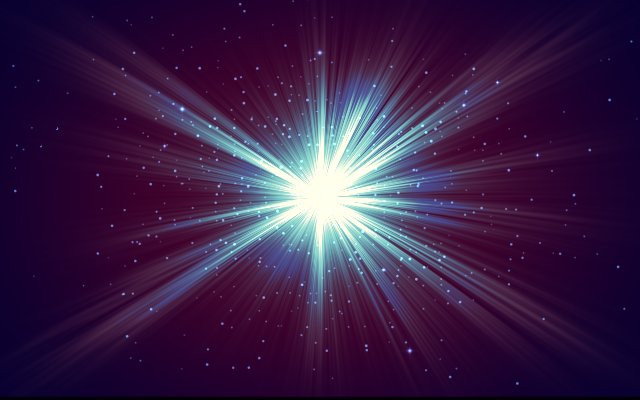
Give the GLSL for this background, as a Shadertoy shader.

```glsl
// A star burst: a white core throwing cyan rays and star dust over dark maroon space.

const vec2 CENTRE = vec2(0.501, 0.506);   // share of the canvas
const vec3 MAROON = vec3(0.265, 0.0, 0.165);
const vec3 NAVY   = vec3(0.035, 0.0, 0.185);
const vec3 MAUVE  = vec3(0.30, 0.15, 0.28);
const vec3 STEEL  = vec3(0.34, 0.38, 0.51);
const vec3 TEAL   = vec3(0.41, 0.63, 0.69);
const vec3 CYAN   = vec3(0.55, 0.84, 0.81);
const vec3 CREAM  = vec3(1.0, 1.0, 0.92);
const vec3 VIOLET = vec3(0.27, 0.27, 0.62);
const vec3 DUST   = vec3(0.40, 0.75, 0.95);
const float HALO_RADIUS = 0.125;
const float STRIP_HEIGHT = 0.008;
const vec2 CLOUD_POS = vec2(0.11, 0.17);
const float CLOUD_RADIUS = 0.11;

// Beams: angle, angular width, reach, strength
const int BEAMS = 12;
const vec4 BEAM[BEAMS] = vec4[](
    vec4(0.58, 0.13, 0.42, 0.60), vec4(2.58, 0.12, 0.42, 0.60),
    vec4(3.66, 0.12, 0.45, 0.60), vec4(-0.53, 0.13, 0.42, 0.65),
    vec4(-0.10, 0.14, 0.38, 0.45), vec4(0.19, 0.08, 0.40, 0.40),
    vec4(2.92, 0.10, 0.36, 0.40), vec4(3.33, 0.10, 0.32, 0.40),
    vec4(1.58, 0.10, 0.24, 0.55), vec4(4.70, 0.12, 0.26, 0.50),
    vec4(1.05, 0.28, 0.28, 0.40), vec4(-0.95, 0.25, 0.30, 0.32));

// Sparkles: offset from the centre, size
const int SPARKLES = 8;
const vec3 SPARKLE[SPARKLES] = vec3[](
    vec3(-0.002, 0.362, 0.0045), vec3(-0.346, 0.221, 0.0045),
    vec3(0.223, -0.383, 0.0045), vec3(0.358, 0.231, 0.0035),
    vec3(0.442, 0.288, 0.0030), vec3(0.158, -0.181, 0.0035),
    vec3(0.542, 0.106, 0.0030), vec3(-0.390, 0.129, 0.0030));

vec2 hash2(vec2 p) {
    vec3 q = fract(p.xyx * vec3(0.1031, 0.1030, 0.0973));
    q += dot(q, q.yzx + 33.33);
    return fract((q.xx + q.yz) * q.zy);
}

float cornerSlope(vec2 cell, vec2 offset) {
    float a = 6.2832 * hash2(cell).x;
    return dot(vec2(cos(a), sin(a)), offset);
}

float gradientNoise(vec2 p) {
    vec2 i = floor(p), f = fract(p);
    vec2 u = f * f * f * (f * (f * 6.0 - 15.0) + 10.0);
    vec2 e = vec2(1.0, 0.0);
    return mix(mix(cornerSlope(i, f), cornerSlope(i + e, f - e), u.x),
               mix(cornerSlope(i + e.yx, f - e.yx), cornerSlope(i + 1.0, f - 1.0), u.x), u.y);
}

// Streaks vary round the circle and drift slowly outwards
float streaks(vec2 dir, float r) {
    float broad  = gradientNoise(dir * 9.0 + r * 0.8 + 20.0);
    float medium = gradientNoise(dir * 26.0 + r * 1.5 + 60.0);
    float fine   = gradientNoise(dir * 65.0 + r * 3.0 + 150.0) * smoothstep(0.04, 0.25, r);
    return max(0.0, 1.0 + 0.9 * broad + 1.1 * medium + 0.9 * fine);
}

float beamLight(vec2 dir, float r) {
    float light = 0.27 * exp(-pow(r / 0.22, 1.5));
    for (int i = 0; i < BEAMS; i++) {
        vec4 b = BEAM[i];
        float spread = length(dir - vec2(cos(b.x), sin(b.x))) / b.y;
        light += b.w * exp(-spread * spread - pow(r / b.z, 1.6));
    }
    return light;
}

vec3 lightRamp(vec3 base, float light) {
    vec3 c = mix(base, MAUVE, smoothstep(0.0, 0.20, light));
    c = mix(c, STEEL, smoothstep(0.15, 0.42, light));
    c = mix(c, TEAL, smoothstep(0.36, 0.62, light));
    c = mix(c, CYAN, smoothstep(0.55, 0.82, light));
    return mix(c, CREAM, smoothstep(0.78, 1.15, light));
}

// One jittered dot per grid cell, kept where its chance is under the density
float dustLayer(vec2 p, float cells, float density, float pixel) {
    vec2 cell = floor(p * cells) + 200.0;
    vec2 spot = 0.2 + 0.6 * hash2(cell);
    vec2 traits = hash2(cell + 71.0);
    float radius = mix(0.0012, 0.0028, traits.y * traits.y);
    float d = length(fract(p * cells) - spot) / cells;
    float dotMask = 1.0 - smoothstep(radius - 0.5 * pixel, radius + pixel, d);
    return dotMask * step(traits.x, density) * (0.35 + 0.65 * traits.y);
}

void mainImage(out vec4 fragColor, in vec2 fragCoord) {
    float pixel = 1.0 / iResolution.y;
    vec2 p = (fragCoord - CENTRE * iResolution.xy) * pixel;
    float r = length(p);
    vec2 dir = p / max(r, 1e-4);

    // Space, darker and bluer towards the corners
    vec3 color = mix(MAROON, NAVY, smoothstep(0.25, 1.08, length(p / vec2(0.95, 0.72))));

    // Rays, side cloud and central halo
    float cloud = 0.32 * exp(-pow(length(p - CLOUD_POS) / CLOUD_RADIUS, 2.0));
    float rays = (beamLight(dir, r) + cloud) * streaks(dir, r);
    float light = rays + 1.1 * exp(-pow(r / HALO_RADIUS, 1.5));
    color = lightRamp(color, light);

    // Violet patches in the middle tones
    float tint = smoothstep(-0.05, 0.4, gradientNoise(p * 5.0 + 8.0));
    color = mix(color, VIOLET, 0.6 * tint * smoothstep(0.12, 0.3, light) * smoothstep(0.7, 0.4, light));

    // Star dust and sparkles
    float density = 0.42 * exp(-pow(length(p * vec2(0.72, 1.0)) / 0.32, 2.0));
    float dust = dustLayer(p, 48.0, density, pixel) + dustLayer(p + 0.37, 29.0, density, pixel);
    color += DUST * dust * 0.7;
    for (int i = 0; i < SPARKLES; i++) {
        vec2 q = abs(p - SPARKLE[i].xy) / SPARKLE[i].z;
        float flare = exp(-dot(q, q)) + 0.4 * exp(-q.x * 0.6 - q.y * 3.0) + 0.4 * exp(-q.y * 0.6 - q.x * 3.0);
        color += vec3(0.35, 0.6, 0.95) * flare;
    }

    // Dark strip along the lower edge
    float y = fragCoord.y * pixel;
    color *= mix(0.12, 1.0, smoothstep(STRIP_HEIGHT - pixel, STRIP_HEIGHT + pixel, y));
    fragColor = vec4(min(color, 1.0), 1.0);
}
```
